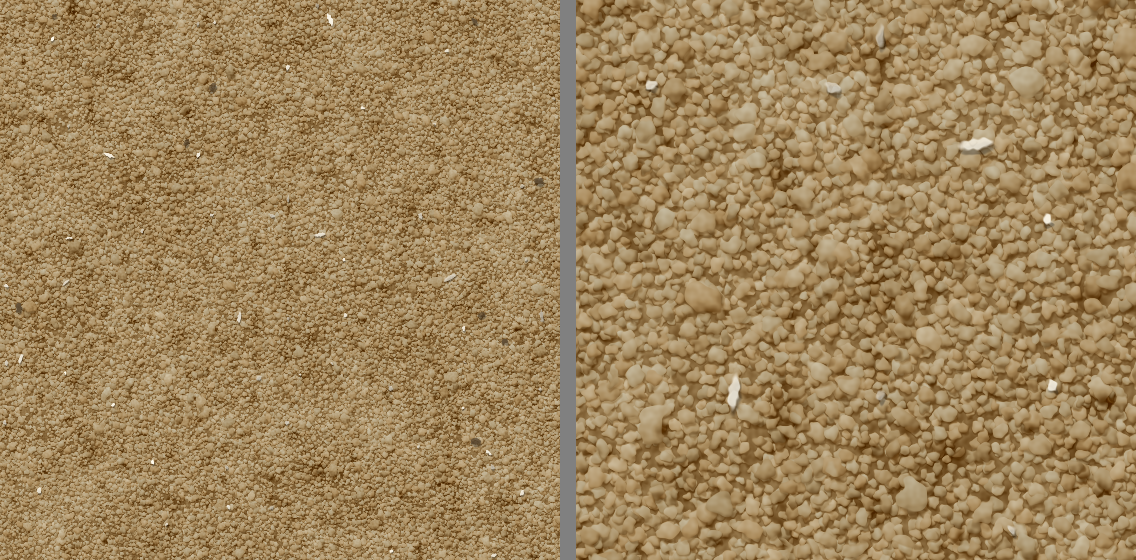
Left, the full canvas; right, a detail of the centre.
This texture is drawn by a three.js fragment shader. Its source:

```glsl
varying vec2 vUv;

const float TAU = 6.2831853;
const float EDGE = 0.0011;
const vec2 LIGHT = vec2(-0.34, 0.94);
const vec3 SHADOW_BROWN = vec3(0.37, 0.23, 0.06);
const vec3 SAND = vec3(0.66, 0.55, 0.375);
const vec3 PALE_SAND = vec3(0.78, 0.72, 0.60);
const vec3 SHELL_WHITE = vec3(0.93, 0.91, 0.86);
const vec3 MINERAL_GREY = vec3(0.35, 0.28, 0.19);

vec3 hash3(vec2 p) {
  vec3 q = fract(p.xyx * vec3(0.1031, 0.1030, 0.0973));
  q += dot(q, q.yxz + 33.33);
  return fract((q.xxy + q.yzz) * q.zyx);
}

float cornerSlope(vec2 corner, vec2 offset) {
  float angle = TAU * hash3(corner).x;
  return dot(vec2(cos(angle), sin(angle)), offset);
}

float gradientNoise(vec2 p) {
  vec2 i = floor(p);
  vec2 f = p - i;
  vec2 u = f * f * f * (f * (f * 6.0 - 15.0) + 10.0);
  vec2 e = vec2(1.0, 0.0);
  float bottom = mix(cornerSlope(i, f), cornerSlope(i + e, f - e), u.x);
  float top = mix(cornerSlope(i + e.yx, f - e.yx), cornerSlope(i + 1.0, f - 1.0), u.x);
  return 1.4 * mix(bottom, top, u.y);
}

vec2 rotate(vec2 p, float angle) {
  float c = cos(angle);
  float s = sin(angle);
  return vec2(c * p.x - s * p.y, s * p.x + c * p.y);
}

float ellipse(vec2 offset, float angle, vec2 radii) {
  return length(rotate(offset, angle) / radii);
}

float inside(float d, float softness) {
  return 1.0 - smoothstep(1.0 - softness, 1.0 + softness, d);
}

// Lays one turned layer of shaded grains; the surface holds tone and warmth.
vec2 layGrains(vec2 surface, vec2 uv, float count, float size, float chance, float turn, float seed) {
  vec2 light = rotate(LIGHT, turn);
  vec2 p = rotate(uv, turn) * count + seed;
  p += 0.2 * vec2(gradientNoise(p * 1.9), gradientNoise(p * 1.9 + 40.0));
  vec2 cell = floor(p);
  float crowding = chance * (1.0 + 0.8 * gradientNoise(uv * 11.0 + seed));
  for (int y = -1; y <= 1; y++) {
    for (int x = -1; x <= 1; x++) {
      vec2 id = cell + vec2(float(x), float(y));
      vec3 place = hash3(id + seed);
      vec3 look = hash3(id + seed + 71.0);
      float present = inside(place.z / crowding, 0.02);

      vec2 offset = p - id - 0.1 - 0.8 * place.xy;
      float radius = size * mix(0.65, 1.2, look.x * look.x);
      vec2 radii = radius * vec2(1.0 + 0.3 * look.z, 1.0 - 0.2 * look.z);
      float angle = TAU * look.y;
      float grainDist = ellipse(offset, angle, radii);
      float shadowDist = ellipse(offset + light * radius * 0.42, angle, radii);

      float lit = 0.5 * dot(offset / radius, light) - 0.3 * grainDist * grainDist;
      float tone = 1.42 + 0.55 * (fract(look.z * 17.0) - 0.5) + lit;
      float warmth = fract(look.x * 23.0) - 0.5;
      float cover = inside(grainDist, EDGE * count / radius * 0.5);
      surface.x *= 1.0 - 0.5 * present * inside(shadowDist, 0.22);
      surface = mix(surface, vec2(tone, warmth), present * cover);
    }
  }
  return surface;
}

// Scatters rare slivers and specks of another mineral.
vec3 scatterFlecks(vec3 color, vec2 uv, float count, float chance, vec2 size, vec3 tint, float seed) {
  vec2 p = uv * count;
  vec2 id = floor(p);
  vec3 place = hash3(id + seed);
  vec3 look = hash3(id + seed + 53.0);
  vec2 offset = (p - id - 0.3 - 0.4 * place.xy) / count;
  offset += 0.0018 * gradientNoise(uv * 190.0 + seed);
  vec2 radii = size * mix(0.6, 1.2, look.x);
  float angle = TAU * look.y;
  float present = step(place.z, chance);
  float shadowDist = ellipse(offset + LIGHT * size.y, angle, radii);
  float fleckDist = ellipse(offset, angle, radii);
  color *= 1.0 - 0.3 * present * inside(shadowDist, 0.3);
  float cover = present * inside(fleckDist, EDGE / radii.y * 0.6);
  return mix(color, tint * (0.9 + 0.2 * look.z), cover * mix(0.55, 1.0, look.z));
}

vec3 sandColor(float tone, float warmth) {
  vec3 color = mix(SHADOW_BROWN, SAND, clamp(tone, -0.3, 1.0));
  color = mix(color, PALE_SAND, clamp(tone - 1.0, 0.0, 1.2));
  return color + warmth * vec3(0.025, -0.006, -0.03);
}

void main() {
  // Fine grit first, coarse grains on top
  vec2 surface = vec2(0.6, 0.0);
  surface = layGrains(surface, vUv, 160.0, 0.58, 1.2, 0.5, 11.0);
  surface = layGrains(surface, vUv, 116.0, 0.50, 0.66, -0.35, 137.0);
  surface = layGrains(surface, vUv, 82.0, 0.46, 0.36, 0.2, 251.0);
  surface = layGrains(surface, vUv, 48.0, 0.42, 0.07, -0.6, 389.0);

  // Uneven ground, hollows and grain texture
  float hollow = smoothstep(0.15, 0.75, gradientNoise(vUv * 34.0 + 5.0));
  float pit = smoothstep(0.3, 0.75, gradientNoise(vUv * vec2(58.0, 74.0) + 90.0));
  surface.x += 0.17 * gradientNoise(vUv * 6.0) + 0.24 * gradientNoise(vUv * 17.0 + 30.0);
  surface.x -= 0.38 * hollow + 0.4 * pit;
  surface.x += 0.26 * gradientNoise(vUv * 250.0);
  vec3 color = sandColor(surface.x, surface.y);

  // Dark minerals, shell slivers and small glints
  color = scatterFlecks(color, vUv, 17.0, 0.035, vec2(0.008, 0.005), MINERAL_GREY, 17.0);
  color = scatterFlecks(color, vUv, 13.0, 0.05, vec2(0.010, 0.003), SHELL_WHITE, 83.0);
  color = scatterFlecks(color, vUv, 38.0, 0.03, vec2(0.0045, 0.003), SHELL_WHITE, 191.0);
  gl_FragColor = vec4(color, 1.0);
}
```
